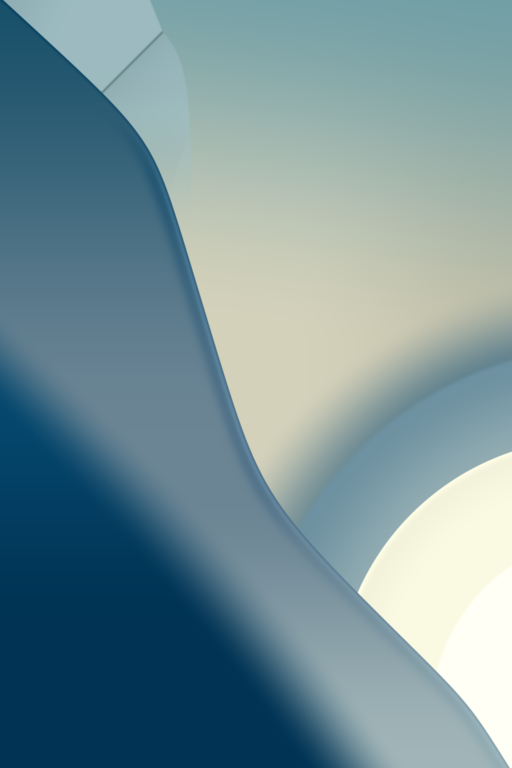
This background is drawn by a WebGL 1 fragment shader. Its source:

```glsl
precision highp float;
uniform vec2 u_resolution;

#define SKY_TEAL vec3(0.44, 0.62, 0.65)
#define SKY_CREAM vec3(0.83, 0.82, 0.73)
#define WALL_TEAL vec3(0.09, 0.31, 0.41)
#define WALL_STEEL vec3(0.42, 0.52, 0.58)
#define WALL_MIST vec3(0.63, 0.71, 0.72)
#define DEEP_BLUE vec3(0.0, 0.20, 0.33)
#define PANEL_BLUE vec3(0.61, 0.73, 0.75)
#define ARCH_SHADE vec3(0.35, 0.49, 0.55)
#define ARCH_MIST vec3(0.58, 0.68, 0.70)
#define LAMP_CREAM vec3(0.95, 0.95, 0.86)
#define LAMP_CORE vec3(1.0, 1.0, 0.96)
#define SHADOW_BLUR 0.075

// Smooth ramp that starts rising at the given place
float bend(float y, float start, float width) {
  return width * log(1.0 + exp((y - start) / width));
}

// Horizontal place of the wall's edge at depth y below the top
float wallEdge(float y) {
  return 0.006 + 1.09 * y - 0.79 * bend(y, 0.268, 0.043)
    + 0.72 * bend(y, 0.975, 0.059) - 0.40 * bend(y, 1.375, 0.027);
}

float circle(vec2 p, vec2 center, float radius) {
  return length(p - center) - radius;
}

// Coverage of the region where the distance is negative
float fill(float dist, float blur) {
  return 1.0 - smoothstep(-blur, blur, dist);
}

float stroke(float dist, float width) {
  return exp(-dist * dist / (width * width));
}

vec3 backdrop(vec2 p) {
  float warmth = smoothstep(-0.12, 0.66, p.y - 0.12 * (p.x - 0.5));
  vec3 color = mix(SKY_TEAL, SKY_CREAM, warmth);
  color -= 0.07 * smoothstep(0.55, 1.05, p.x) * warmth;
  return color;
}

// Pale slabs at the upper left
vec3 addPanels(vec3 color, vec2 p, float aa) {
  float upper = 0.293 + 0.4 * p.y;
  float lower = 0.373 - 0.055 * exp(-(p.y - 0.0625) / 0.06);
  float border = p.y < 0.0625 ? upper : lower;
  float seam = (p.x + p.y - 0.38) * 0.707;
  float crease = p.x + 0.33 * p.y - 0.455;
  vec3 panel = PANEL_BLUE - 0.05 * fill(-seam, aa) * exp(-max(seam, 0.0) / 0.08);
  panel -= 0.05 * smoothstep(0.15, 0.0, p.x + p.y * 0.5);
  panel += vec3(0.05, 0.03, 0.0) * smoothstep(0.1, 0.4, p.y);
  panel -= 0.025 * fill(crease, aa) * smoothstep(0.22, 0.34, p.y);
  panel -= 0.18 * stroke(seam, 0.0025);
  float fade = 1.0 - smoothstep(0.2, 0.46, p.y);
  return mix(color, panel, fill(p.x - border, aa * 1.5) * fade);
}

// Shaded ring around the bright disc
vec3 addArch(vec3 color, vec2 p, float aa) {
  float outer = circle(p, vec2(1.2, 1.388), 0.713);
  float inner = circle(p, vec2(1.16, 1.36), 0.504);
  float core = circle(p, vec2(1.204, 1.404), 0.363);
  float shadow = 1.0 - smoothstep(-0.03, SHADOW_BLUR * 2.0, outer);
  float side = smoothstep(0.55, 0.95, p.x);
  color = mix(color, ARCH_SHADE, shadow * mix(0.85, 1.0, side));

  vec3 ring = mix(ARCH_SHADE + 0.08, ARCH_MIST, smoothstep(0.0, 0.2, -outer));
  color = mix(color, ring, fill(outer, 0.006));

  vec3 lamp = LAMP_CREAM + 0.03 * smoothstep(0.0, 0.1, -inner);
  lamp = mix(lamp, LAMP_CORE, fill(core, 0.004));
  lamp += 0.05 * stroke(inner, 0.008);
  return mix(color, lamp, fill(inner, aa));
}

vec3 wall(vec2 p, float dist) {
  vec3 color = mix(WALL_TEAL, WALL_STEEL, smoothstep(-0.08, 0.86, p.y));
  color = mix(color, WALL_MIST, smoothstep(0.95, 1.5, p.y));

  // Soft shadow sweeping over the lower left
  float fall = p.y - 0.703;
  float sweep = 1.05 * fall - 0.225 * fall * fall;
  float shade = fill((p.x - sweep) * 0.72, SHADOW_BLUR);
  vec3 deep = DEEP_BLUE + vec3(0.02, 0.08, 0.10) * smoothstep(1.25, 0.75, p.y);
  color = mix(color, deep, shade);

  // Rolled rim along the edge
  float rim = smoothstep(0.2, 0.4, p.y) * (1.0 - 0.5 * smoothstep(0.9, 1.1, p.y));
  color -= vec3(0.10, 0.07, 0.04) * stroke(dist + 0.017, 0.014) * rim;
  color += vec3(0.02, 0.05, 0.07) * stroke(dist + 0.006, 0.004) * rim;
  return color - vec3(0.10, 0.08, 0.05) * stroke(dist, 0.004);
}

void main() {
  // Width spans one unit; depth runs from 0 at the top to 1.5
  vec2 uv = gl_FragCoord.xy / u_resolution;
  vec2 p = vec2(uv.x, (1.0 - uv.y) * 1.5);
  float aa = 1.0 / u_resolution.x;

  float slope = (wallEdge(p.y + 0.002) - wallEdge(p.y - 0.002)) / 0.004;
  float dist = (p.x - wallEdge(p.y)) / sqrt(1.0 + slope * slope);

  vec3 color = addPanels(backdrop(p), p, aa);
  color = addArch(color, p, aa);
  color = mix(color, wall(p, dist), fill(dist, aa));
  gl_FragColor = vec4(clamp(color, 0.0, 1.0), 1.0);
}
```
